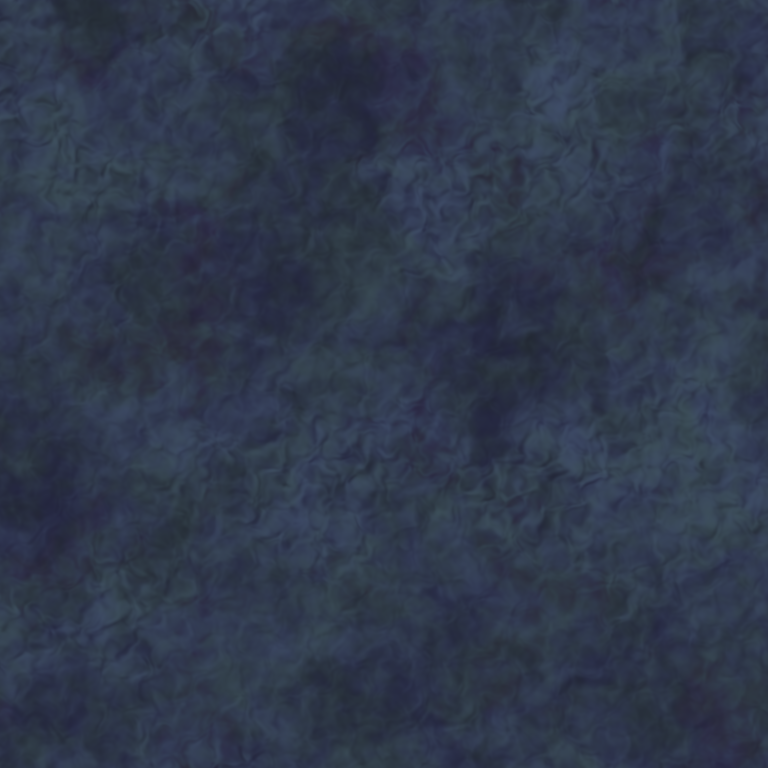
A WebGL 2 fragment shader for this texture:

```glsl
#version 300 es
precision highp float;
// Dark blue mottled plaster: warped gradient noise lays down broad light and
// dark clouds, a second field drifts the hue between indigo, slate and plum,
// and side-lit fine noise adds crinkled flecks, strongest in the light patches.

uniform vec2 u_resolution;
out vec4 fragColor;

// Colour: a mean plus offsets along tone and hue
const vec3 BASE_COLOR   = vec3(0.187, 0.226, 0.299);
const vec3 TONE_SHIFT   = vec3(0.025, 0.036, 0.037);
const vec3 INDIGO_SHIFT = vec3(0.001, -0.005, 0.015);
const vec3 PLUM_SHIFT   = vec3(0.014, -0.005, 0.001);

// Feature sizes, as cells across the canvas
const float CLOUD_FREQ   = 3.8;
const float WARP_FREQ    = 9.0;
const float MOTTLE_FREQ  = 17.0;
const float HUE_FREQ     = 9.0;
const float FLECK_FREQ   = 34.0;
const float CRINKLE_FREQ = 46.0;

// Strengths
const float WARP_AMOUNT    = 0.06;
const float CLOUD_AMOUNT   = 0.62;
const float MOTTLE_AMOUNT  = 0.36;
const float FLECK_AMOUNT   = 0.20;
const float CRINKLE_CALM   = 0.38;
const float CRINKLE_ROUGH  = 0.90;
const float CRINKLE_TWIST  = 0.9;
const vec2  LIGHT_STEP     = vec2(-0.16, 0.13);
const float UNIT_SPREAD    = 4.0; // brings noise to roughly unit deviation

uint scramble(uint x) {
    x ^= x >> 16;
    x *= 0x7feb352du;
    x ^= x >> 15;
    x *= 0x846ca68bu;
    return x ^ (x >> 16);
}

vec2 gradientAt(ivec2 cell) {
    uint h = scramble(uint(cell.x) + scramble(uint(cell.y)));
    float angle = float(h & 0xffffu) / 65536.0 * 6.28319;
    return vec2(cos(angle), sin(angle));
}

float gradientNoise(vec2 p) {
    ivec2 cell = ivec2(floor(p));
    vec2 f = fract(p);
    vec2 w = f * f * f * (f * (f * 6.0 - 15.0) + 10.0);
    float a = dot(gradientAt(cell), f);
    float b = dot(gradientAt(cell + ivec2(1, 0)), f - vec2(1, 0));
    float c = dot(gradientAt(cell + ivec2(0, 1)), f - vec2(0, 1));
    float d = dot(gradientAt(cell + ivec2(1, 1)), f - vec2(1, 1));
    return mix(mix(a, b, w.x), mix(c, d, w.x), w.y);
}

float fbm(vec2 p, int octaves) {
    const mat2 TURN = mat2(1.6, 1.2, -1.2, 1.6);
    float sum = 0.0, amplitude = 1.0;
    for (int i = 0; i < octaves; i++) {
        sum += amplitude * gradientNoise(p);
        p = TURN * p + 17.3;
        amplitude *= 0.5;
    }
    return sum;
}

vec2 fbm2(vec2 p, int octaves) {
    return vec2(fbm(p + 3.7, octaves), fbm(p + 51.2, octaves));
}

// Difference of a twisted height field along the light direction
float crinkle(vec2 uv) {
    vec2 p = uv * CRINKLE_FREQ;
    p += CRINKLE_TWIST * fbm2(p * 0.6, 2);
    return fbm(p + LIGHT_STEP, 2) - fbm(p - LIGHT_STEP, 2);
}

void main() {
    vec2 uv = gl_FragCoord.xy / u_resolution.y;
    vec2 warped = uv + WARP_AMOUNT * fbm2(uv * WARP_FREQ, 4);

    // Broad clouds, mid-sized mottling and small flecks
    float cloud = UNIT_SPREAD * fbm(warped * CLOUD_FREQ + 8.1, 5);
    float mottle = UNIT_SPREAD * fbm(warped * MOTTLE_FREQ + 29.4, 3);
    float fleck = UNIT_SPREAD * fbm(uv * FLECK_FREQ + 64.9, 3);

    // Crinkles gather in light patches and in a few scattered areas
    float patchiness = cloud + UNIT_SPREAD * gradientNoise(warped * 5.0 + 70.6);
    float roughness = mix(CRINKLE_CALM, CRINKLE_ROUGH, smoothstep(-0.4, 2.4, patchiness));
    float crinkles = 2.3 * crinkle(uv) * roughness;

    float tone = CLOUD_AMOUNT * cloud + MOTTLE_AMOUNT * mottle + FLECK_AMOUNT * fleck + crinkles;
    tone = 2.6 * tanh(tone / 2.6);

    // Hue drift: indigo against slate, with plum in the dark hollows
    float indigo = 0.65 * UNIT_SPREAD * fbm(warped * HUE_FREQ + 93.5, 3);
    indigo += 0.5 * UNIT_SPREAD * fbm(uv * FLECK_FREQ + 150.2, 2);
    indigo = 2.0 * tanh(indigo / 2.0);
    float plum = smoothstep(0.2, 1.8, UNIT_SPREAD * fbm(warped * 7.0 + 120.8, 4));
    plum *= 1.0 - smoothstep(-1.2, 0.4, tone);

    vec3 color = BASE_COLOR + TONE_SHIFT * tone + INDIGO_SHIFT * indigo + PLUM_SHIFT * plum;
    fragColor = vec4(color, 1.0);
}
```
